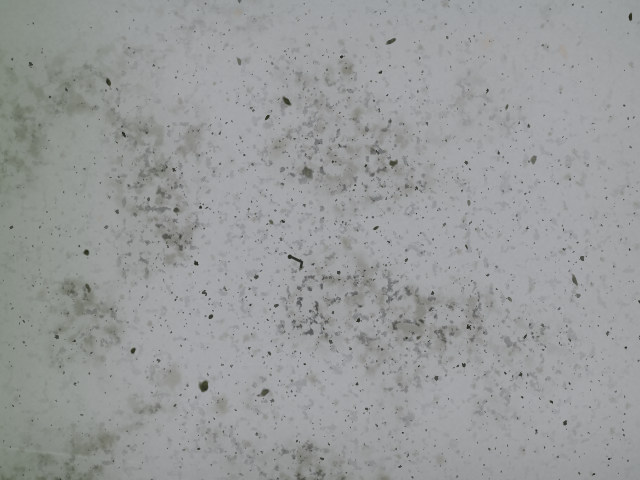
This texture is drawn by a WebGL 2 fragment shader. Its source:

```glsl
#version 300 es
precision highp float;
uniform vec2 u_resolution;
out vec4 fragColor;

vec3 hash3(vec2 cell, float seed) {
  uvec3 v = uvec3(ivec3(vec3(cell, seed)) + 4096) * 1664525u + 1013904223u;
  v.x += v.y * v.z; v.y += v.z * v.x; v.z += v.x * v.y;
  v ^= v >> 16u;
  v.x += v.y * v.z; v.y += v.z * v.x; v.z += v.x * v.y;
  return vec3(v >> 8u) / 16777216.0;
}

float valueNoise(vec2 p, float seed) {
  vec2 i = floor(p), f = fract(p);
  f = f * f * (3.0 - 2.0 * f);
  float low = mix(hash3(i, seed).x, hash3(i + vec2(1, 0), seed).x, f.x);
  float high = mix(hash3(i + vec2(0, 1), seed).x, hash3(i + vec2(1, 1), seed).x, f.x);
  return mix(low, high, f.y);
}

float fbm(vec2 p, float seed) {
  float sum = 0.0, amplitude = 0.53;
  for (int i = 0; i < 4; i++) {
    sum += amplitude * valueNoise(p, seed + float(i));
    p = mat2(1.6, 1.2, -1.2, 1.6) * p + 7.3;
    amplitude *= 0.5;
  }
  return sum;
}

// Where dirt gathers: thin towards the top, the right and the left rim
float dirtDensity(vec2 p) {
  vec2 d = (p - vec2(0.72, 0.40)) / vec2(0.72, 0.60);
  return exp(-1.1 * dot(d, d)) * (0.5 + fbm(p * 5.0, 90.0));
}

// Scattered ragged ellipses; soft is the edge width as a share of the radius
float specks(vec2 p, float cells, float chance, float radius, float stretch, float soft, float seed) {
  vec2 home = floor(p * cells);
  float cover = 0.0, pixel = 1.0 / u_resolution.y;
  float ragged = 0.45 + 1.1 * valueNoise(p * 1.5 / radius, seed + 5.0);
  for (int y = -1; y <= 1; y++)
  for (int x = -1; x <= 1; x++) {
    vec2 cell = home + vec2(x, y);
    vec3 place = hash3(cell, seed), shape = hash3(cell, seed + 1.0);
    vec2 center = (cell + place.xy) / cells;
    if (place.z > chance * dirtDensity(center)) continue;
    float angle = 0.4 + shape.x * 2.2;
    vec2 d = mat2(cos(angle), -sin(angle), sin(angle), cos(angle)) * (p - center);
    d.y *= 1.0 + stretch * shape.y;
    float size = radius * (0.45 + 0.75 * shape.z * shape.z);
    float edge = max(0.8 * pixel, soft * size);
    float blot = 1.0 - smoothstep(-edge, edge, length(d) - size * ragged);
    cover = max(cover, blot * (0.5 + 0.5 * hash3(cell, seed + 2.0).x));
  }
  return cover;
}

float segment(vec2 p, vec2 a, vec2 b) {
  vec2 ab = b - a;
  return length(p - a - ab * clamp(dot(p - a, ab) / dot(ab, ab), 0.0, 1.0));
}

void main() {
  vec2 p = gl_FragCoord.xy / u_resolution.y;
  float pixel = 1.0 / u_resolution.y;

  // Pale sheet with a greenish shade on the left and dim rims
  vec3 color = vec3(0.645, 0.649, 0.659);
  float leftShade = 1.0 - smoothstep(-0.14, 0.42, p.x + 0.12 * (fbm(p * 3.0, 3.0) - 0.5));
  color -= leftShade * vec3(0.135, 0.105, 0.16);
  color -= (1.0 - smoothstep(-0.1, 0.2, p.y)) * vec3(0.07, 0.065, 0.075);
  color -= smoothstep(0.75, 1.1, p.y) * vec3(0.03, 0.02, 0.025);
  color -= smoothstep(1.15, 1.4, p.x) * vec3(0.025, 0.02, 0.025);

  // Faint cloudy stains, broken up by finer mottling
  float region = smoothstep(0.47, 0.8, fbm(p * 6.0, 11.0) + 0.14 * (0.7 - p.x));
  region *= 1.0 - 0.7 * smoothstep(0.85, 1.3, p.x);
  region *= 1.0 - 0.7 * smoothstep(0.6, 1.0, p.y);
  float mottle = smoothstep(0.4, 0.78, fbm(p * 48.0, 21.0));
  color -= region * (0.03 + 0.12 * mottle) * vec3(0.85, 0.85, 1.05);
  float wisps = smoothstep(0.56, 0.78, fbm(p * 85.0, 31.0));
  color -= wisps * dirtDensity(p) * (0.07 + 0.18 * region);

  // Blurred smudges and a few ochre blots
  color = mix(color, vec3(0.41, 0.41, 0.37), 0.36 * specks(p, 40.0, 0.3, 0.0062, 0.8, 0.9, 40.0));
  color = mix(color, vec3(0.36, 0.35, 0.27), 0.4 * specks(p, 9.0, 0.22, 0.018, 0.7, 1.0, 50.0));
  color = mix(color, vec3(0.65, 0.55, 0.46), 0.4 * specks(p, 6.0, 0.1, 0.012, 0.9, 0.9, 55.0));

  // Dark grains from dust to flakes
  vec3 grain = vec3(0.12, 0.13, 0.10);
  color = mix(color, grain, 0.62 * specks(p, 80.0, 0.34, 0.0022, 0.8, 0.5, 60.0));
  color = mix(color, grain, 0.92 * specks(p, 28.0, 0.28, 0.0042, 1.0, 0.4, 66.0));
  float flakes = specks(p, 9.0, 0.36, 0.0115, 1.8, 0.4, 72.0);
  vec3 flakeColor = grain + vec3(0.12, 0.12, 0.06) * valueNoise(p * 170.0, 80.0);
  color = mix(color, flakeColor, flakes);

  // Bent fibre and a faint scratch
  float fibre = min(segment(p, vec2(0.604, 0.466), vec2(0.629, 0.454)),
                    segment(p, vec2(0.629, 0.454), vec2(0.627, 0.444)));
  fibre = min(fibre, length(p - vec2(0.604, 0.465)) - 0.002);
  color = mix(color, grain, 0.9 * (1.0 - smoothstep(0.001, 0.001 + 1.5 * pixel, fibre)));
  float scratch = segment(p, vec2(-0.02, 0.07), vec2(0.29, 0.036));
  color += 0.035 * (1.0 - smoothstep(0.0, 0.005, scratch)) * valueNoise(p * 40.0, 85.0);

  // Slight sensor unevenness
  color += 0.014 * (valueNoise(p * 190.0, 95.0) - 0.5);
  fragColor = vec4(color, 1.0);
}
```
